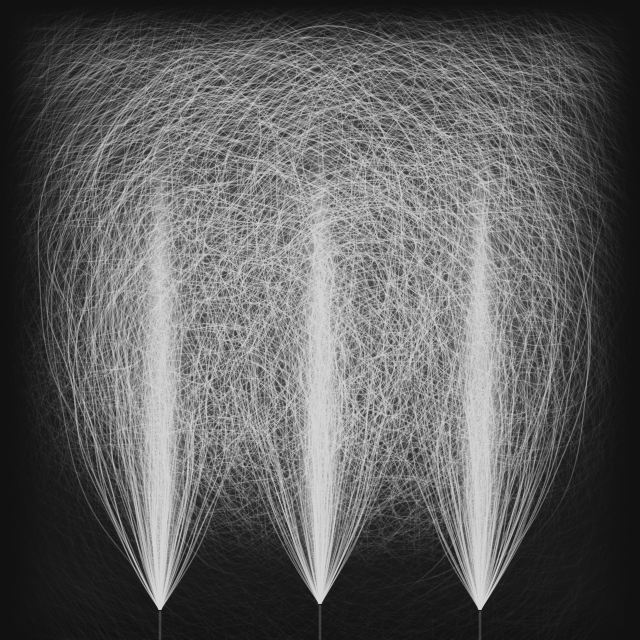
This background is drawn by a Shadertoy shader. Its source:

```glsl
// Three pale fountains of fine threads rise on a near-black ground and tangle.
// Plumes are loops of fanned curves around a soft core; the tangle is made of
// many layers of broken, wobbling arcs, with a few long wandering loops on top.

vec3 hash3(float n) {
    return fract(sin(vec3(n, n + 17.3, n + 41.7) * vec3(12.9898, 78.233, 39.425)) * 43758.5453);
}

float thread(float dist, float width) {
    return exp(-dist * dist / (width * width));
}

// Fan of strands leaving one nozzle; t is the height above it.
float plume(vec2 p, float seed) {
    float t = p.y;
    if (t < 0.0 || abs(p.x) > 0.27) return 0.0;

    // Dense core: swells low down, then tapers into a thin column.
    float coreWidth = 0.002 + 0.22 * t * exp(-4.2 * t);
    float fade = 1.0 - smoothstep(0.45, 0.76, t);
    float grain = 0.7 + 0.6 * hash3(floor(p.x * 512.0) + 91.0 * floor(t * 512.0)).x;
    float sum = 1.5 * grain * fade * exp(-p.x * p.x / (coreWidth * coreWidth));
    sum += 0.5 * grain * fade * exp(-abs(p.x) / (0.004 + 0.08 * t)) * smoothstep(0.0, 0.1, t);

    for (int i = 0; i < 96; i++) {
        vec3 h = hash3(float(i) * 1.37 + seed);
        float side = i % 2 == 0 ? 1.0 : -1.0;
        float spread = side * (0.01 + 0.21 * pow(h.x, 2.0));
        float phase = t * (12.0 + 26.0 * h.y) + 6.28 * h.z;
        float bend = spread * (1.0 - exp(-3.2 * t)) + 0.022 * t * sin(phase);
        float slope = spread * 3.2 * exp(-3.2 * t);
        float reach = 0.25 + 0.45 * h.z;
        float dist = (p.x - bend) / sqrt(1.0 + slope * slope);
        sum += 0.55 * thread(dist, 0.001) * (1.0 - smoothstep(reach - 0.2, reach, t));
    }
    return sum;
}

// Overlapping families of arcs, each ring shifted and broken at random.
float tangle(vec2 p) {
    float sum = 0.0;
    for (int i = 0; i < 46; i++) {
        vec3 c = hash3(float(i) * 3.71 + 5.0);
        vec2 bent = p + 0.016 * sin(p.yx * (9.0 + 12.0 * c.zx) + 6.28 * c.xy);
        vec2 q = bent - vec2(0.05 + 0.9 * c.x, 0.05 + 0.8 * c.y);
        float a = atan(q.y, q.x);
        float r = length(q);
        float warped = r + 0.008 * sin(7.0 * a + 6.28 * c.z) + 0.004 * sin(17.0 * a + 9.0 * c.x);
        float ring = warped / 0.02;
        vec3 h = hash3(floor(ring) * 2.13 + float(i) * 9.7);
        float wobble = 0.14 * sin(floor(5.0 + 20.0 * h.y) * a + 6.28 * h.z);
        float dist = (fract(ring) - 0.25 - 0.5 * h.x + wobble) * 0.02;
        float broken = smoothstep(-0.3, 0.4, sin(floor(2.0 + 6.0 * h.z) * a + 40.0 * h.x));
        sum += thread(dist, 0.00095) * broken * smoothstep(0.06, 0.18, r) * (0.2 + 0.5 * h.y);
    }
    return sum;
}

// Long single loops that arch over the fountains.
float loops(vec2 p) {
    float sum = 0.0;
    for (int i = 0; i < 30; i++) {
        vec3 h = hash3(float(i) * 2.91 + 60.0);
        vec3 g = hash3(float(i) * 4.43 + 130.0);
        vec2 center = vec2(0.28 + 0.44 * h.x, 0.42 + 0.2 * h.y);
        float room = 0.45 - abs(center.x - 0.5);
        vec2 radius = vec2(room * (0.45 + 0.53 * g.x), (0.96 - center.y) * (0.55 + 0.43 * h.z));
        vec2 q = (p - center) / radius;
        float a = atan(q.y, q.x);
        float k = length(q) + 0.03 * sin(3.0 * a + 6.28 * g.y) + 0.014 * sin(8.0 * a + 6.28 * g.z);
        float dist = (k - 1.0) * length(q) / max(length(q / radius), 0.001);
        float arc = smoothstep(-0.9, -0.1, sin(a + 1.2 * (g.z - 0.5)));
        sum += thread(dist, 0.001) * arc * (0.2 + 0.4 * g.y);
    }
    return sum;
}

void mainImage(out vec4 fragColor, in vec2 fragCoord) {
    vec2 uv = fragCoord / iResolution.xy;
    float side = abs(uv.x - 0.5);

    // Where the tangle is thick: full in the middle, thin at sides and top.
    float edge = smoothstep(0.0, 0.15, 0.5 - side) * smoothstep(0.0, 0.12, 1.0 - uv.y);
    float floorLine = 0.1 + 0.1 * smoothstep(0.25, 0.42, side);
    float body = exp(-pow(side / 0.36, 4.0)) * smoothstep(floorLine, floorLine + 0.28, uv.y);
    body *= 1.0 - 0.65 * smoothstep(0.62, 0.95, uv.y);
    float density = edge * (0.03 + 0.27 * smoothstep(0.15, 0.9, uv.y) + 0.85 * body);

    float light = tangle(uv) * density + 0.2 * density + loops(uv);

    // Nozzles, with a dim stem below each.
    float stem = 0.0;
    for (int i = 0; i < 3; i++) {
        vec2 p = uv - vec2(0.25 * float(i + 1), i == 1 ? 0.056 : 0.047);
        light += plume(p, 200.0 + 150.0 * float(i));
        stem += (1.0 - smoothstep(0.001, 0.003, abs(p.x))) * (1.0 - smoothstep(-0.003, 0.0, p.y));
    }

    // Soft saturation keeps the dense cores pale grey.
    float ground = 0.065 + 0.02 * smoothstep(0.0, 0.1, min(0.5 - side, min(uv.y, 1.0 - uv.y)));
    float shade = mix(ground, 0.84, 1.0 - exp(-light)) + 0.16 * stem;
    fragColor = vec4(vec3(shade), 1.0);
}
```
